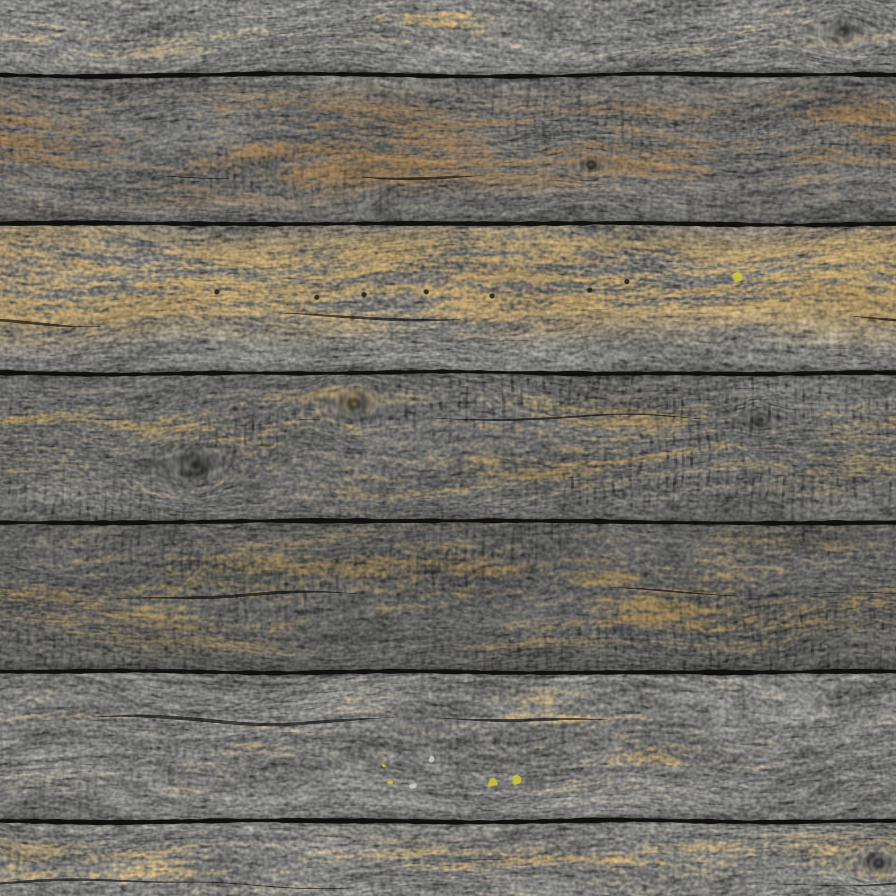
Give the GLSL for this texture, as a WebGL 1 fragment shader.

```glsl
precision highp float;
uniform vec2 u_resolution;

const float PLANKS = 6.0;
const float TAU = 6.2831853;
const float SEAM_HALF_WIDTH = 0.0135;
const float SEAM_WOBBLE = 0.018;
const float KNOT_RADIUS = 0.075;
const float NAIL_RADIUS = 0.017;
const float FLECK_RADIUS = 0.005;
const vec3 DARK_GREY = vec3(0.215, 0.213, 0.21);
const vec3 PALE_GREY = vec3(0.675, 0.675, 0.66);
const vec3 GOLD = vec3(0.72, 0.60, 0.38);
const vec3 RUST = vec3(0.63, 0.49, 0.32);
const vec3 GAP = vec3(0.06, 0.06, 0.055);
const vec3 YELLOW_PAINT = vec3(0.80, 0.78, 0.22);
const vec3 WHITE_PAINT = vec3(0.82, 0.82, 0.79);

vec2 hash2(vec2 p) {
  vec3 h = fract(p.xyx * vec3(0.1031, 0.1030, 0.0973));
  h += dot(h, h.yzx + 33.33);
  return fract((h.xx + h.yz) * h.zy);
}

float corner(vec2 cell, vec2 offset, float period) {
  float angle = TAU * hash2(vec2(mod(cell.x, period), cell.y)).x;
  return dot(vec2(cos(angle), sin(angle)), offset);
}

// Gradient noise, wrapping across the canvas after freq.x cells
float noise(vec2 p, vec2 freq) {
  p *= freq;
  vec2 c = floor(p), f = p - c;
  vec2 w = f * f * f * (f * (f * 6.0 - 15.0) + 10.0);
  vec2 e = vec2(1.0, 0.0);
  float low = mix(corner(c, f, freq.x), corner(c + e, f - e, freq.x), w.x);
  float high = mix(corner(c + e.yx, f - e.yx, freq.x), corner(c + 1.0, f - 1.0, freq.x), w.x);
  return 1.4 * mix(low, high, w.y);
}

// Brightness, stain, saw marks and growth rings of each plank
vec4 plankFinish(float id) {
  if (id < 0.5) return vec4(1.08, 0.36, 0.20, 0.7);
  if (id < 1.5) return vec4(1.04, 0.22, 0.25, 1.0);
  if (id < 2.5) return vec4(0.82, 0.50, 0.70, 0.4);
  if (id < 3.5) return vec4(0.92, 0.38, 1.00, 0.3);
  if (id < 4.5) return vec4(1.06, 0.80, 0.08, 0.5);
  return vec4(0.94, 0.60, 0.60, 0.9);
}

float disc(vec2 d, float radius, float soft) {
  return 1.0 - smoothstep(radius - soft, radius + soft, length(d));
}

void main() {
  vec2 uv = gl_FragCoord.xy / u_resolution;
  float pixel = PLANKS / u_resolution.y;

  // Planks with slightly uneven seams
  float y = uv.y * PLANKS + 0.5;
  float seam = floor(y + 0.5);
  float nearSeam = 1.0 - smoothstep(0.0, 0.5, abs(y - seam));
  vec2 seamPos = vec2(uv.x, mod(seam, PLANKS) * 3.7 + 0.4);
  y += SEAM_WOBBLE * nearSeam * noise(seamPos, vec2(5.0, 1.0));
  float id = mod(floor(y), PLANKS);
  float v = fract(y);
  vec4 finish = plankFinish(id);
  vec2 q = vec2(uv.x, v + id * 17.37);

  // Knots push the grain aside
  float knotShade = 0.0;
  for (int i = 0; i < 3; i++) {
    vec2 seed = vec2(float(i) * 5.0 + 2.0, id * 3.0 + 1.0);
    vec2 place = hash2(seed);
    float size = KNOT_RADIUS * (0.5 + 0.7 * hash2(seed + 41.0).x);
    float present = step(id == 3.0 ? 0.0 : 0.6, hash2(seed + 87.0).y);
    vec2 d = vec2((fract(uv.x - place.x + 0.5) - 0.5) * PLANKS, v - mix(0.2, 0.8, place.y));
    d.x *= 0.8;
    float r = length(d) / size;
    q.y -= present * 0.75 * d.y * exp(-r * r * 0.2);
    float rings = 0.7 + 0.3 * sin(r * 8.0 + 3.0 * noise(q, vec2(40.0, 12.0)));
    knotShade += present * (1.0 - smoothstep(0.4, 1.3, r)) * rings;
  }

  // Weathered grain, from broad drift down to rough fuzz
  float drift = noise(q, vec2(4.0, 1.5));
  vec2 g = q + vec2(0.0, 0.10 * drift);
  float broad = noise(g, vec2(5.0, 3.0));
  float streak = noise(g, vec2(9.0, 13.0));
  float fibre = noise(g, vec2(34.0, 33.0));
  float fuzz = noise(g, vec2(120.0, 45.0));
  float speck = noise(q + 4.4, vec2(230.0, 41.0));
  float rings = sin(TAU * (v * 6.0 + 2.2 * drift + 0.5 * streak));
  float tone = 0.55 + 0.13 * broad + 0.15 * streak + 0.19 * fibre + 0.24 * fuzz + 0.20 * speck;
  tone += 0.08 * finish.w * rings;
  float pore = smoothstep(0.3, 0.6, noise(g + 8.2, vec2(55.0, 39.0)));
  tone -= 0.20 * pore;

  // Saw marks across the grain
  float sawPatch = smoothstep(-0.3, 0.4, noise(q + 9.3, vec2(4.0, 2.0)));
  float sawLine = sin(TAU * (uv.x * 104.0 + 0.5 * noise(q, vec2(20.0, 3.0))));
  float sawBreak = max(0.0, 0.35 + noise(q, vec2(90.0, 14.0)));
  tone -= 0.38 * finish.z * sawPatch * smoothstep(0.0, 0.9, sawLine) * sawBreak;
  vec3 color = mix(DARK_GREY, PALE_GREY, clamp(tone, 0.0, 1.0));

  // Warm wood showing through the grey
  float golden = step(abs(id - 4.0), 0.5);
  float band = 1.0 - smoothstep(0.14, 0.52, abs(v - 0.53 - 0.1 * golden + 0.1 * drift));
  float bare = 0.45 * noise(g + 5.7, vec2(4.0, 3.0)) + 0.45 * streak;
  bare += 0.28 * fibre + 0.22 * fuzz + 0.15 * speck;
  float stain = smoothstep(-0.05, 0.6, bare + finish.y - 0.42) * band;
  vec3 warm = mix(GOLD, RUST, step(4.5, id)) * (0.6 + 0.6 * clamp(tone, 0.0, 1.0));
  color = mix(color, warm, 0.8 * stain) * finish.x;

  // Thin drying crack along the grain, and knots
  vec2 crackSeed = hash2(vec2(id * 7.0 + 4.0, 13.0));
  float crackLine = abs(v - mix(0.3, 0.7, crackSeed.x) - 0.07 * noise(q, vec2(5.0, 1.0)));
  float crackWidth = 0.011 * smoothstep(0.1, 0.5, noise(q + 6.6, vec2(4.0, 1.0)));
  float crack = 1.0 - smoothstep(crackWidth - pixel * 0.5, crackWidth + pixel * 0.5, crackLine);
  color *= 1.0 - 0.6 * crack * step(0.001, crackWidth);
  color *= 1.0 - 0.5 * min(knotShade, 1.0);

  // Row of nail holes in the golden plank
  for (int i = 0; i < 7; i++) {
    vec2 jitter = hash2(vec2(float(i) + 3.0, 29.0));
    vec2 hole = vec2(0.24 + 0.075 * (float(i) + 0.6 * jitter.x), 0.46 + 0.16 * jitter.y);
    vec2 d = (vec2(uv.x, v) - hole) * vec2(PLANKS, 1.0);
    color = mix(color, GAP, 0.8 * golden * disc(d, NAIL_RADIUS, pixel));
  }

  // Paint flecks
  for (int i = 0; i < 7; i++) {
    float n = float(i);
    vec2 jitter = hash2(vec2(n * 3.0 + 1.0, 57.0));
    vec2 fleck = i == 0 ? vec2(0.823, 0.691) : vec2(0.40 + 0.19 * jitter.x, 0.115 + 0.045 * jitter.y);
    vec2 d = (uv - fleck) * vec2(0.8 + 0.5 * jitter.y, 1.0);
    d += 0.002 * noise(uv, vec2(150.0));
    float radius = FLECK_RADIUS * (i == 0 ? 1.2 : 0.4 + 0.7 * jitter.x);
    vec3 paint = mix(YELLOW_PAINT, WHITE_PAINT, step(1.5, mod(n, 3.0)));
    color = mix(color, paint, 0.9 * disc(d, radius, pixel / PLANKS));
  }

  // Worn lip, shaded edges and ragged dark gaps
  float edge = min(v, 1.0 - v);
  float ragged = 0.5 * noise(seamPos + 2.3, vec2(14.0, 1.0)) + 0.4 * noise(seamPos, vec2(70.0, 1.0));
  float gap = SEAM_HALF_WIDTH * (1.0 + ragged);
  float lip = smoothstep(0.93, 0.96, v) * (0.6 + 0.6 * fibre);
  color *= 1.0 + 0.18 * lip;
  color *= 1.0 - 0.32 * exp(-edge * 24.0);
  color = mix(GAP, color, smoothstep(gap - pixel * 0.7, gap + pixel * 0.7, edge));
  gl_FragColor = vec4(color, 1.0);
}
```
